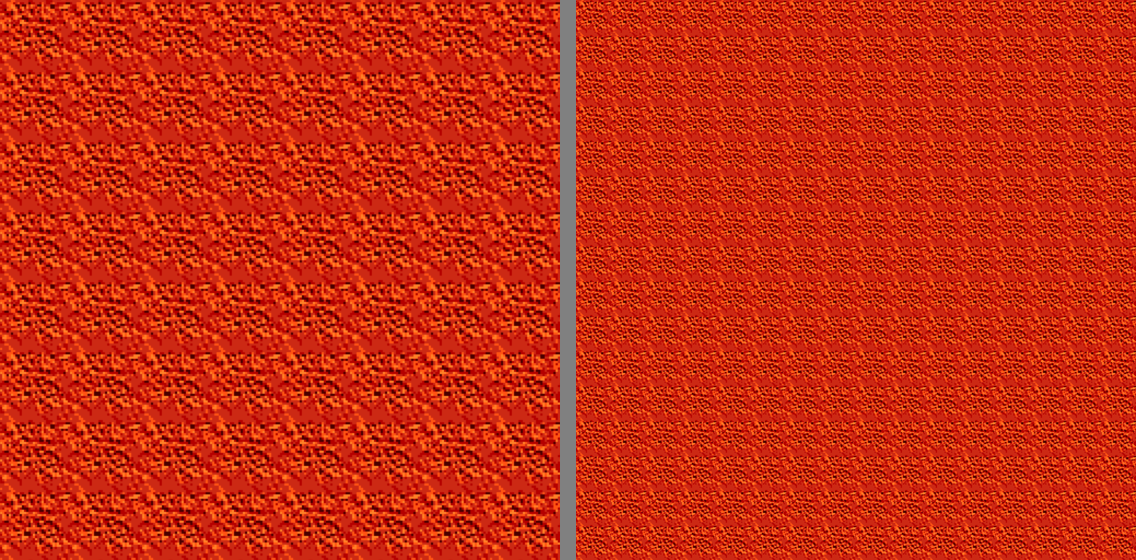
Left: one tile. Right: repeated 2 by 2.
This pattern is drawn by a WebGL 2 fragment shader. Its source:

```glsl
#version 300 es
precision highp float;
// Ember-like speckle: one 32 by 32 grid of cells repeated 8 by 8 times.
// Compact hash noise is weakened in calm bands, crossed by diagonal streaks,
// then sorted into five reds and oranges with softened cell edges.

uniform vec2 u_resolution;
out vec4 outColor;

const float REPEATS = 8.0;
const float CELLS = 32.0;

float hash(vec2 cell) {
    uvec2 q = uvec2(mod(cell, CELLS)) * uvec2(1597u, 3812u) + uvec2(77u, 911u);
    uint n = (q.x ^ (q.y * 2753u)) * 747796u + 28913u;
    n = ((n >> ((n >> 28) + 4u)) ^ n) * 277803u;
    n = (n ^ (n >> 15)) * 73856093u;
    return float((n ^ (n >> 13)) & 65535u) / 65535.0;
}

// Height with short, compact grains
float height(vec2 cell) {
    return 0.75 * hash(cell) + 0.35 * hash(cell + vec2(1.0, 0.0))
        + 0.2 * hash(cell + vec2(0.0, 1.0));
}

// Shortest offset between two points of a wrapping unit tile
vec2 wrapOffset(vec2 a, vec2 b) {
    return fract(a - b + 0.5) - 0.5;
}

// Soft blob stretched along the falling diagonal
float blob(vec2 p, vec2 center, float alongSize, float acrossSize) {
    vec2 d = wrapOffset(p, center);
    vec2 q = vec2(d.x + d.y, d.x - d.y) * 0.7071 / vec2(alongSize, acrossSize);
    return exp(-dot(q, q));
}

vec3 cellColor(vec2 cell) {
    cell = mod(cell, CELLS);
    // Tile position, measured downward from the top
    float row = CELLS - 1.0 - cell.y;
    vec2 p = vec2(cell.x + 0.5, row + 0.5) / CELLS;

    // Rough field with a calm base band and a calm diagonal patch
    float wave = 0.04 * sin(6.2832 * p.x);
    float rough = smoothstep(0.03, 0.06, p.y) * (1.0 - smoothstep(0.72, 0.95, p.y + wave));
    rough *= 1.0 - 0.9 * blob(p, vec2(0.94, 0.48), 0.27, 0.1);

    // Scattered grains, and long diagonal streaks
    float grain = (height(cell) - height(cell + vec2(1.0, 2.0))) / 0.35;
    vec2 diagonal = mod(vec2(cell.x + cell.y, cell.x - cell.y), CELLS);
    float streak = hash(floor(diagonal / vec2(2.0, 8.0)) + vec2(3.0, 5.0)) - 0.5;
    float tone = grain * mix(0.22, 1.35, rough) + 1.3 * streak * (1.0 - rough);

    // Glowing smear, dark cluster and dotted upper rim
    tone += 0.6 * blob(p, vec2(0.12, 0.86), 0.2, 0.06);
    tone -= 0.6 * blob(p, vec2(0.6, 0.48), 0.12, 0.08);
    float rim = step(1.5, row) * step(row, 2.5) * step(0.25, p.x) * step(p.x, 0.82);
    tone -= 0.65 * rim;

    // Five tones from shadow to glow
    if (tone < -1.52) return vec3(0.29, 0.0, 0.0);
    if (tone < -0.42) return vec3(0.71, 0.0, 0.0);
    if (tone < 0.72) return vec3(0.80, 0.16, 0.08);
    if (tone < 1.5) return vec3(1.0, 0.33, 0.07);
    return vec3(1.0, 0.51, 0.15);
}

void main() {
    vec2 grid = gl_FragCoord.xy / u_resolution * REPEATS * CELLS - 0.5;
    vec2 cell = floor(grid);
    vec2 blend = smoothstep(0.1, 0.9, fract(grid));

    // Narrow blend of the four nearest cells
    vec3 lower = mix(cellColor(cell), cellColor(cell + vec2(1.0, 0.0)), blend.x);
    vec3 upper = mix(cellColor(cell + vec2(0.0, 1.0)), cellColor(cell + 1.0), blend.x);
    outColor = vec4(mix(lower, upper, blend.y), 1.0);
}
```
